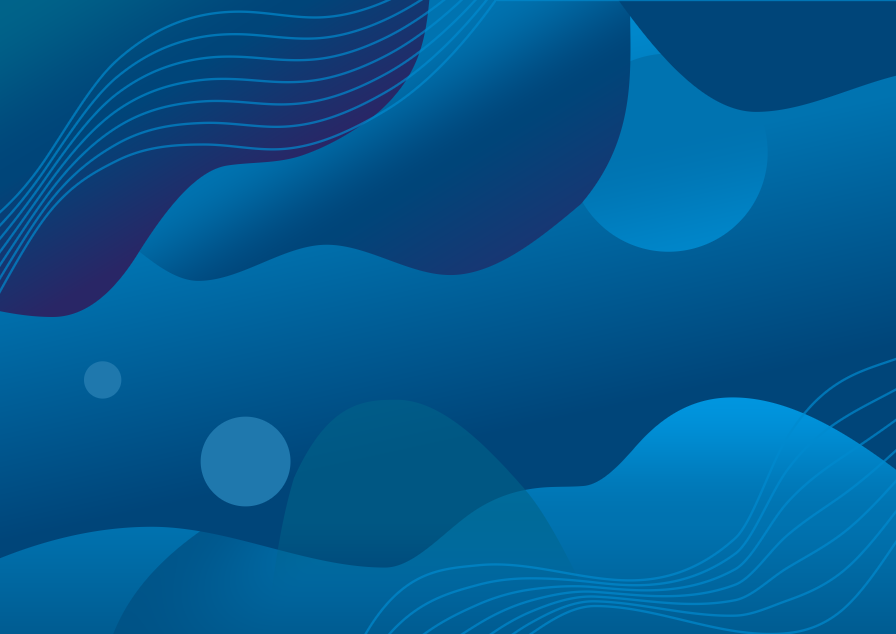
Reproduce this background procedurally as a Shadertoy shader.

```glsl
// Layered blue waves: translucent blobs, discs and two fans of fine lines.
// Outlines are chained Hermite curves used as implicit edges, filled with
// tilted three-stop gradients; each fan blends evenly between two curves.

const vec2 CANVAS = vec2(7.68, 5.44);
const vec3 NAVY = vec3(0.0, 0.27, 0.475);
const vec3 OCEAN = vec3(0.0, 0.45, 0.69);
const vec3 AZURE = vec3(0.0, 0.54, 0.81);
const vec3 PURPLE = vec3(0.16, 0.15, 0.40);
const vec3 VIOLET = vec3(0.10, 0.21, 0.45);
const vec3 TEAL = vec3(0.0, 0.39, 0.54);
const vec3 MIST = vec3(0.12, 0.47, 0.68);

// Hermite curve; a node holds position, value and slope. Ends are clamped.
float span(float x, vec3 a, vec3 b) {
    float h = max(b.x - a.x, 1e-4);
    float t = clamp((x - a.x) / h, 0.0, 1.0), u = 1.0 - t;
    return mix(a.y, b.y, t * t * (3.0 - 2.0 * t)) + h * t * u * (a.z * u - b.z * t);
}

float wave(float x, vec3 a, vec3 b, vec3 c) {
    return x < b.x ? span(x, a, b) : span(x, b, c);
}

float wave(float x, vec3 a, vec3 b, vec3 c, vec3 d) {
    return x < c.x ? wave(x, a, b, c) : span(x, c, d);
}

// Smooth coverage of the region where d is positive
float cover(float d) {
    float pixel = length(vec2(dFdx(d), dFdy(d)));
    return clamp(0.5 + d / max(pixel, 1e-5), 0.0, 1.0);
}

float disc(vec2 p, vec2 center, float radius) {
    return cover(radius - distance(p, center));
}

vec3 ramp(float t, vec3 stops, vec3 a, vec3 b, vec3 c) {
    vec3 start = mix(a, b, smoothstep(0.0, 1.0, (t - stops.x) / (stops.y - stops.x)));
    return mix(start, c, clamp((t - stops.y) / (stops.z - stops.y), 0.0, 1.0));
}

// Evenly spaced strands between two curves
float strands(float y, float top, float bottom, float count, float width) {
    float s = (y - top) / (bottom - top) * (count - 1.0);
    float pixel = max(length(vec2(dFdx(s), dFdy(s))), 1e-5);
    float gap = abs(s - clamp(floor(s + 0.5), 0.0, count - 1.0)) / pixel;
    float halfWidth = 0.5 * width * iResolution.y / CANVAS.y;
    return clamp(halfWidth + 0.5 - gap, 0.0, 1.0) * min(1.0, 2.0 * halfWidth);
}

float purpleBlob(vec2 p) {
    vec3 bend = vec3(1.95, 1.42, -0.15);
    float below = p.x < bend.x
        ? wave(p.x, vec3(0, 2.67, 0.2), vec3(0.45, 2.72, 0), vec3(1.18, 2.18, -1.6), bend)
        : wave(p.x, bend, vec3(2.6, 1.33, -0.35), vec3(3.2, 1.0, -0.75));
    float right = span(p.y, vec3(0, 3.68, -0.1), vec3(1.0, 3.2, -1.2));
    return cover(min(below - p.y, right - p.x));
}

float middleBlob(vec2 p) {
    vec3 crest = vec3(2.8, 2.10, 0);
    float below = p.x < crest.x
        ? wave(p.x, vec3(1.0, 2.0, 0.8), vec3(1.7, 2.41, 0), crest)
        : wave(p.x, crest, vec3(3.86, 2.36, 0), vec3(4.98, 1.75, -0.85));
    float right = span(p.y, vec3(0, 5.40, 0), vec3(1.75, 4.98, -0.85));
    return cover(min(below - p.y, right - p.x));
}

float tealMound(vec2 p) {
    float above = wave(p.x, vec3(2.52, 4.1, -2.2), vec3(3.4, 3.43, 0),
                       vec3(4.5, 4.2, 1.15), vec3(5.2, 5.44, 1.9));
    float left = span(p.y, vec3(4.1, 2.52, -0.3), vec3(5.4, 2.28, -0.15));
    return cover(min(p.y - above, p.x - left));
}

float lowerWave(vec2 p) {
    vec3 rise = vec3(4.0, 4.43, -0.75), climb = vec3(5.45, 3.83, -1.15);
    float above = p.x < rise.x
        ? wave(p.x, vec3(0, 4.79, -0.4), vec3(1.3, 4.52, 0), vec3(3.3, 4.87, 0), rise)
        : p.x < climb.x
        ? wave(p.x, rise, vec3(4.7, 4.18, -0.05), vec3(5.0, 4.17, -0.08), climb)
        : wave(p.x, climb, vec3(6.28, 3.41, 0), vec3(7.68, 4.03, 0.75));
    return cover(p.y - above);
}

float upperStrands(vec2 p) {
    vec3 a = vec3(1.0, 0.52, -0.9), b = vec3(1.75, 1.24, 0);
    float top = p.x < a.x
        ? wave(p.x, vec3(0, 1.82, -0.9), vec3(0.4, 1.35, -1.5), a)
        : wave(p.x, a, vec3(2.05, 0.10, 0), vec3(2.7, 0.15, 0), vec3(4.25, -0.6, -0.8));
    float bottom = p.x < b.x
        ? wave(p.x, vec3(0, 2.5, -1.8), vec3(0.4, 1.85, -1.3), vec3(1.0, 1.38, -0.5), b)
        : wave(p.x, b, vec3(2.4, 1.28, -0.05), vec3(3.3, 0.95, -0.6), vec3(4.25, 0, -1.4));
    return strands(p.y, top, bottom, 7.0, 0.02);
}

float lowerStrands(vec2 p) {
    vec3 a = vec3(5.4, 4.98, 0), b = vec3(5.1, 5.2, 0);
    float top = p.x < a.x
        ? wave(p.x, vec3(3.0, 5.7, -2.2), vec3(4.1, 4.85, -0.1), a)
        : wave(p.x, a, vec3(6.3, 4.62, -0.9), vec3(6.75, 3.75, -1.6), vec3(7.68, 3.08, -0.35));
    float bottom = p.x < b.x
        ? wave(p.x, vec3(3.0, 7.3, -1.3), vec3(4.55, 5.44, -0.7), b)
        : wave(p.x, b, vec3(6.6, 5.44, 0), vec3(7.2, 5.25, -0.8), vec3(7.68, 4.65, -1.5));
    return strands(p.y, top, bottom, 7.0, 0.02);
}

void mainImage(out vec4 fragColor, in vec2 fragCoord) {
    // Canvas units, with y running downward
    vec2 p = fragCoord / iResolution.xy * CANVAS;
    p.y = CANVAS.y - p.y;
    float slant = p.y + 0.6 * p.x, tilt = p.y + 0.22 * p.x;

    // Backdrop, large disc and upper blobs
    vec3 color = ramp(tilt, vec3(1.2, 2.5, 4.65), AZURE, OCEAN, NAVY);
    vec3 discColor = mix(OCEAN, AZURE, smoothstep(2.4, 3.8, tilt));
    color = mix(color, discColor, disc(p, vec2(5.73, 1.31), 0.85));
    color = mix(color, ramp(slant, vec3(2.5, 3.75, 4.9), OCEAN, NAVY, VIOLET), middleBlob(p));
    color = mix(color, ramp(slant, vec3(0, 1.6, 2.9), TEAL, NAVY, PURPLE), purpleBlob(p));
    float corner = wave(p.x, vec3(5.3, 0, 1.4), vec3(6.48, 0.96, 0), vec3(7.68, 0.65, -0.25));
    color = mix(color, NAVY, cover(corner - p.y));

    // Lower wave with a shaded hollow on its left
    float shoreEdge = span(p.y, vec3(4.5, 1.8, -1.5), vec3(5.44, 0.97, -0.4));
    float shade = cover(p.x - shoreEdge) * mix(0.75, 0.0, smoothstep(0.0, 1.4, p.x - shoreEdge));
    vec3 water = ramp(p.y, vec3(3.3, 4.5, 5.44), vec3(0, 0.59, 0.88), OCEAN, vec3(0, 0.36, 0.57));
    color = mix(color, mix(water, vec3(0, 0.31, 0.51), shade), lowerWave(p));

    // Translucent mound, small discs and strands
    color = mix(color, TEAL, 0.6 * tealMound(p) * (1.0 - smoothstep(4.4, 5.2, p.y)));
    color = mix(color, MIST, max(disc(p, vec2(0.88, 3.26), 0.16), disc(p, vec2(2.105, 3.96), 0.385)));
    color = mix(color, AZURE, 0.7 * max(upperStrands(p), lowerStrands(p)));
    fragColor = vec4(color, 1.0);
}
```
